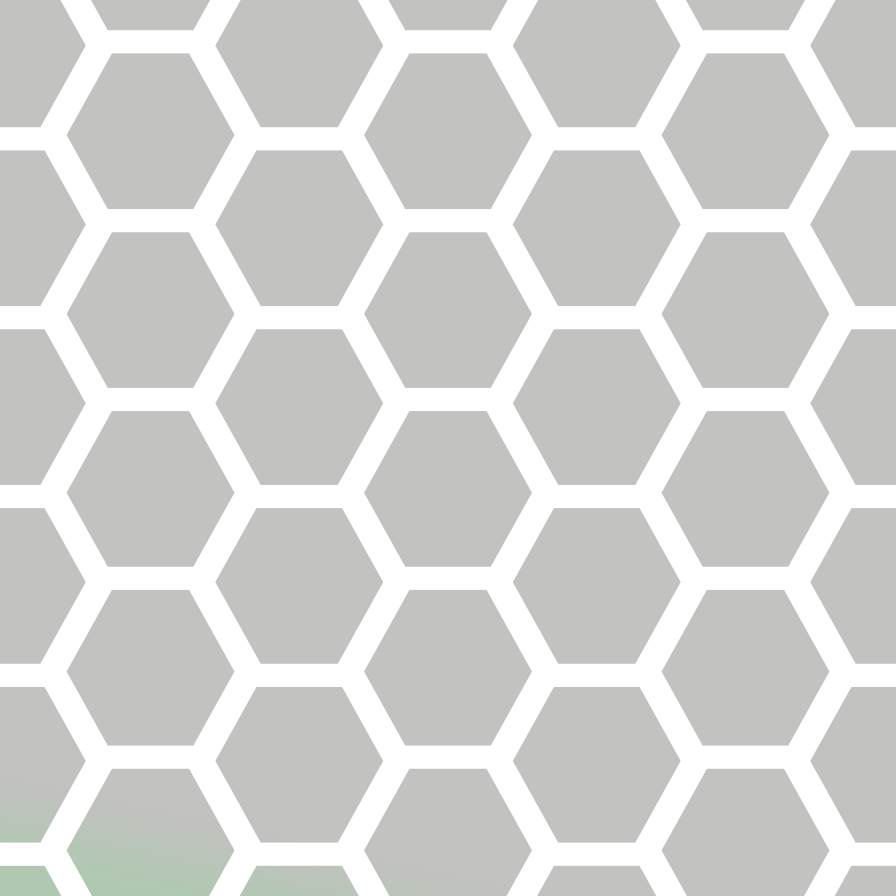
Write a WebGL 1 fragment shader that draws this pattern.

```glsl
precision highp float;
// Grey honeycomb with white gaps and a soft green glow in the lower left corner.

uniform vec2 u_resolution;

// Signed distance to a flat-topped hexagon, slightly taller above its side corners than below.
float hexagonDistance(vec2 p) {
  float slanted = (abs(p.x) + 0.556 * abs(p.y) - 0.0937) / 1.144;
  float flatEdges = max(p.y - 0.0911, -p.y - 0.0826);
  return max(slanted, flatEdges);
}

// Offset from the centre of the nearest repeat.
vec2 repeatCentered(vec2 p, vec2 period) {
  return (fract(p / period + 0.5) - 0.5) * period;
}

void main() {
  vec2 uv = gl_FragCoord.xy / u_resolution;
  float pixel = 1.0 / min(u_resolution.x, u_resolution.y);

  // Two interleaved sets of columns; the second is mirrored vertically.
  vec2 period = vec2(0.332, 0.1996);
  vec2 origin = vec2(0.5, 0.6497);
  vec2 mainCell = repeatCentered(uv - origin, period);
  vec2 shiftedCell = repeatCentered(uv - origin - 0.5 * period, period);
  shiftedCell.y = -shiftedCell.y;
  float d = min(hexagonDistance(mainCell), hexagonDistance(shiftedCell));

  // Tile tint: grey, turning green along a shallow diagonal near the corner.
  float cornerHeight = uv.y + 0.22 * uv.x;
  float glow = 1.0 - smoothstep(0.03, 0.145, cornerHeight);
  vec3 tile = mix(vec3(0.76, 0.76, 0.752), vec3(0.69, 0.785, 0.695), glow);

  float coverage = clamp(0.5 - d / pixel, 0.0, 1.0);
  gl_FragColor = vec4(mix(vec3(1.0), tile, coverage), 1.0);
}
```
